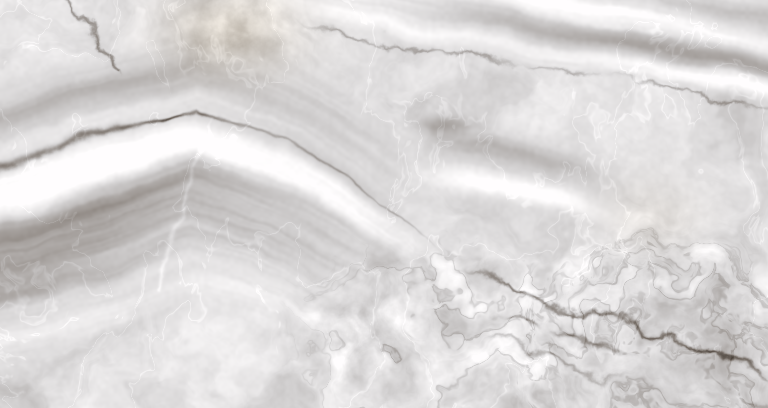
Write a WebGL 1 fragment shader that draws this texture.

```glsl
precision highp float;
// Draws a slab of pale folded onyx: layered bands, a dark crest seam, cloudy fill and brown veins.
uniform vec2 u_resolution;

float hash(vec2 p) {
  vec3 q = fract(p.xyx * 0.1031);
  q += dot(q, q.yzx + 33.33);
  return fract((q.x + q.y) * q.z);
}

float noise(vec2 p) {
  vec2 i = floor(p), f = fract(p);
  f = f * f * (3.0 - 2.0 * f);
  return mix(mix(hash(i), hash(i + vec2(1, 0)), f.x),
             mix(hash(i + vec2(0, 1)), hash(i + vec2(1, 1)), f.x), f.y);
}

// Layered noise, centred on zero
float fbm(vec2 p) {
  float sum = 0.0, amp = 0.5;
  for (int i = 0; i < 5; i++) {
    sum += amp * (noise(p) - 0.5);
    p = mat2(0.8, 0.6, -0.6, 0.8) * p * 2.03 + 11.7;
    amp *= 0.5;
  }
  return sum;
}

// Noise stretched along a layer, not rotated, so bands stay parallel
float strata(float along, float across) {
  float sum = 0.0, amp = 0.5;
  vec2 p = vec2(along * 1.3, across * 11.0);
  for (int i = 0; i < 4; i++) {
    sum += amp * (noise(p) - 0.5);
    p = p * vec2(1.6, 2.1) + 7.3;
    amp *= 0.65;
  }
  return sum;
}

float bump(float x, float centre, float width) {
  float t = (x - centre) / width;
  return exp(-t * t);
}

float plateau(float x, float lo, float hi, float soft) {
  return smoothstep(lo - soft, lo + soft, x) * (1.0 - smoothstep(hi - soft, hi + soft, x));
}

float segment(vec2 p, vec2 a, vec2 b) {
  vec2 ab = b - a;
  return length(p - a - ab * clamp(dot(p - a, ab) / dot(ab, ab), 0.0, 1.0));
}

float crestHeight(float x) {
  float r = max(x - 0.478, 0.0);
  return 0.735 - 0.29 * max(0.478 - x, 0.0) - 0.2 * r - 0.6 * r * r;
}

float foldTone(float depth, float x, float layers) {
  float core = plateau(depth, 0.14, 0.34, 0.035);
  float tone = 0.86 + 0.14 * plateau(depth, 0.02, 0.11, 0.02);
  tone -= core * mix(0.19, 0.09, smoothstep(0.1, 0.9, x));
  tone += 0.07 * bump(depth, -0.04, 0.025) - 0.10 * bump(depth, -0.13, 0.045) * (1.0 - smoothstep(0.3, 0.7, x));
  return tone + layers * (0.22 + 0.22 * core) + 0.07 * bump(depth, 0.43, 0.04);
}

float upperTone(float h, float x, float layers) {
  float tone = 0.86 + 0.12 * bump(h, 0.045, 0.025) + 0.10 * bump(h, 0.165, 0.03);
  tone -= 0.17 * bump(h, 0.1, 0.028) * smoothstep(0.8, 1.7, x) + 0.07 * bump(h, 0.23, 0.03);
  return tone + 0.24 * layers;
}

float lensTone(float k, float layers) {
  return 0.85 + 0.14 * bump(k, -0.065, 0.035) - 0.08 * bump(k, 0.02, 0.025) + 0.2 * layers;
}

// Neutral highlights, warm shadows
vec3 stone(float tone) {
  float warmth = 1.0 - smoothstep(0.42, 0.88, tone);
  return vec3(tone) - vec3(0.0, 0.007, 0.005) - warmth * vec3(0.0, 0.026, 0.055);
}

void main() {
  vec2 p = gl_FragCoord.xy / u_resolution.y;
  vec2 warp = vec2(fbm(p * 4.0), fbm(p * 4.0 + 17.0));
  vec2 fine = vec2(fbm(p * 17.0 + 5.0), fbm(p * 17.0 + 31.0));
  vec2 q = p + 0.07 * warp + 0.01 * fine;

  // Cloudy ground
  float tone = 0.855 + 0.36 * fbm(p * 2.6 + warp * 2.5) + 0.17 * fbm(p * 8.0 + warp * 5.0 + 3.0);

  // Broken, crumpled zone at the lower right
  float broken = smoothstep(0.65, 1.0, p.x + 0.5 * warp.x) * (1.0 - smoothstep(0.32, 0.5, p.y + 0.5 * warp.y));
  float crumple = fbm(p * vec2(4.5, 6.5) + warp * 5.0 + 40.0);
  tone += broken * (0.38 * crumple + 0.18 * fine.x - 0.11 * bump(crumple, 0.03, 0.025));
  tone -= 0.12 * bump(length((p - vec2(0.86, 0.2)) / vec2(0.2, 0.13)), 0.0, 1.0) * (0.6 + 3.0 * fine.y);

  // Pale lens right of the middle
  float k = q.y - 0.64 + 0.45 * (q.x - 1.0) * (q.x - 1.0);
  float lens = plateau(q.x, 1.08, 1.46, 0.12) * plateau(k, -0.11, 0.07, 0.04);
  tone = mix(tone, lensTone(k, strata(q.x, k + 2.0)), lens);
  tone -= 0.2 * bump(length((q - vec2(1.1, 0.695)) / vec2(0.07, 0.022)), 0.0, 1.0);

  // Sloping bands along the upper right
  float h = q.y - 0.93 + 0.175 * (q.x - 0.735);
  float upper = smoothstep(0.0, 0.025, h) * smoothstep(0.62, 0.9, q.x);
  tone = mix(tone, upperTone(h, q.x, strata(q.x, h + 5.0)), upper);
  float edge = h + 0.05 * fine.y;
  tone -= 0.2 * bump(edge, 0.0, 0.005) * smoothstep(0.7, 0.85, p.x) * smoothstep(-0.08, 0.1, warp.x);

  // Large fold at the left with its dark crest seam
  float depth = crestHeight(q.x) - q.y;
  float fold = plateau(depth, -0.2, 0.47, 0.07) * (1.0 - smoothstep(0.82, 1.12, q.x + 0.8 * max(depth - 0.1, 0.0)));
  tone = mix(tone, foldTone(depth, q.x, strata(q.x, depth + 1.0)), fold);
  float seam = depth + 0.014 * fine.x;
  float seamWidth = mix(0.012, 0.004, smoothstep(0.0, 0.5, p.x));
  float seamDark = mix(0.42, 0.16, smoothstep(0.42, 0.6, p.x)) * (1.0 - smoothstep(0.95, 1.1, p.x));
  tone -= seamDark * bump(seam, 0.0, seamWidth) * (0.85 + 1.5 * fine.y);

  // Jagged brown veins
  vec2 jag = p + 0.14 * warp + 0.06 * fine;
  for (int i = 0; i < 3; i++) {
    float n = float(i);
    float path = jag.y - 0.31 + 0.075 * n + 0.37 * (jag.x - 1.22);
    float reach = smoothstep(1.1, 1.25, p.x) * (1.0 - n * 0.45 * smoothstep(1.4, 1.65, p.x));
    float gaps = smoothstep(-0.1, 0.12, fbm(p * 7.0 + n * 9.0));
    tone -= (0.34 - 0.08 * n) * bump(path, 0.0, 0.007) * reach * gaps;
  }
  tone -= 0.28 * bump(segment(p + 0.06 * fine, vec2(0.15, 1.02), vec2(0.3, 0.82)), 0.0, 0.005);

  // Pale healed cracks and fine grain
  tone += 0.07 * bump(segment(p + 0.03 * fine, vec2(0.49, 0.63), vec2(0.39, 0.29)), 0.0, 0.006);
  float threads = fbm(p * vec2(7.0, 4.0) + warp * 2.0 + 60.0);
  tone += 0.05 * bump(threads, 0.0, 0.009) + 0.02 * (noise(p * 95.0) - 0.5);

  // Beige crystalline stains
  float stain = bump(length((q - vec2(0.57, 0.93)) / vec2(0.17, 0.1)), 0.0, 1.0);
  stain += 0.4 * bump(length((q - vec2(1.6, 0.47)) / vec2(0.12, 0.09)), 0.0, 1.0);
  tone += stain * (0.4 * fine.x - 0.02);
  vec3 colour = stone(clamp(tone, 0.3, 1.0)) - stain * vec3(0.0, 0.018, 0.055);
  gl_FragColor = vec4(clamp(colour, 0.0, 1.0), 1.0);
}
```
